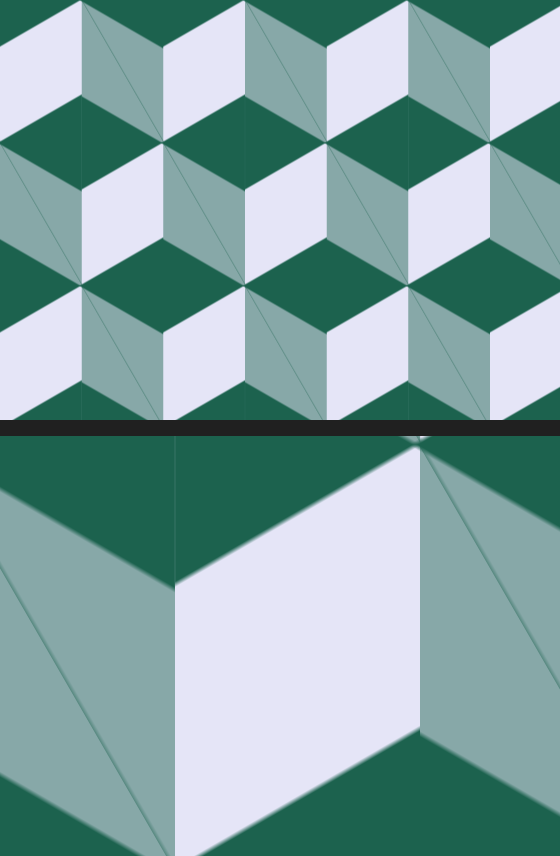
Top, the full canvas; bottom, a detail of the centre.
Reproduce this pattern procedurally as a Shadertoy shader.

```glsl
// Isometric tumbling blocks: green lozenge tops, pale left faces, grey right faces.
// Each tile is layered from slanted corner gradients; a second copy of every layer
// is shifted by half a tile. Overlapping translucent fades form the thin diagonals.

#define TILE_WIDTH 0.388889     // tile width as a share of canvas height
#define TILE_ASPECT 1.75        // tile height over tile width
#define PALE vec3(0.898, 0.898, 0.969)
#define GREEN vec3(0.108, 0.385, 0.306)
#define SIDE_ALPHA 0.467        // green tint over the pale ground on right faces
#define FADE 0.005              // soft part of a gradient edge
#define SEAM_WIDTH 0.0045       // faint upright seam, in tile widths
#define SEAM_ALPHA 0.07
#define SAMPLES 4               // supersampling grid per side

const vec2 TILE = vec2(1.0, TILE_ASPECT);

float linearStep(float a, float b, float t) {
    return clamp((t - a) / (b - a), 0.0, 1.0);
}

// Coverage of two opposite tile corners, cut square to the given compass angle.
float cornerPair(vec2 local, float degrees, float low, float high, float rise) {
    float angle = radians(degrees);
    vec2 dir = vec2(sin(angle), cos(angle));
    float span = dot(TILE, abs(dir));
    float t = 0.5 + dot(local - 0.5 * TILE, dir) / span;
    float near = 1.0 - linearStep(low, low + FADE, t);
    float far = linearStep(high - rise, high, t);
    return max(near, far);
}

// Triangles that join into the right-hand faces.
float sideCover(vec2 local) {
    return cornerPair(local, 60.0, 0.25, 0.75, 0.0001);
}

// Four corner triangles that join into the lozenge tops.
float topCover(vec2 local) {
    float rising = cornerPair(local, 150.0, 0.12, 0.875, FADE);
    float falling = cornerPair(local, 30.0, 0.12, 0.875, FADE);
    return 1.0 - (1.0 - rising) * (1.0 - falling);
}

vec3 blocks(vec2 p) {
    vec2 local = mod(p, TILE);
    vec2 shifted = mod(p - 0.5 * TILE, TILE);

    // Right faces, translucent over the ground
    vec3 color = mix(PALE, GREEN, SIDE_ALPHA * sideCover(shifted));
    color = mix(color, GREEN, SIDE_ALPHA * sideCover(local));

    // Tops, with a slight seam down the shifted ones
    float edge = min(shifted.x, 1.0 - shifted.x);
    float seam = SEAM_ALPHA * step(edge, 0.5 * SEAM_WIDTH);
    color = mix(color, GREEN, topCover(shifted));
    color = mix(color, PALE, seam * topCover(shifted));
    return mix(color, GREEN, topCover(local));
}

void mainImage(out vec4 fragColor, in vec2 fragCoord) {
    vec3 sum = vec3(0.0);
    for (int j = 0; j < SAMPLES; j++) {
        for (int i = 0; i < SAMPLES; i++) {
            vec2 offset = (vec2(i, j) + 0.5) / float(SAMPLES) - 0.5;
            // Tiles hang from the upper left corner
            vec2 p = fragCoord + offset - vec2(0.0, iResolution.y);
            sum += blocks(p / (iResolution.y * TILE_WIDTH));
        }
    }
    fragColor = vec4(sum / float(SAMPLES * SAMPLES), 1.0);
}
```
